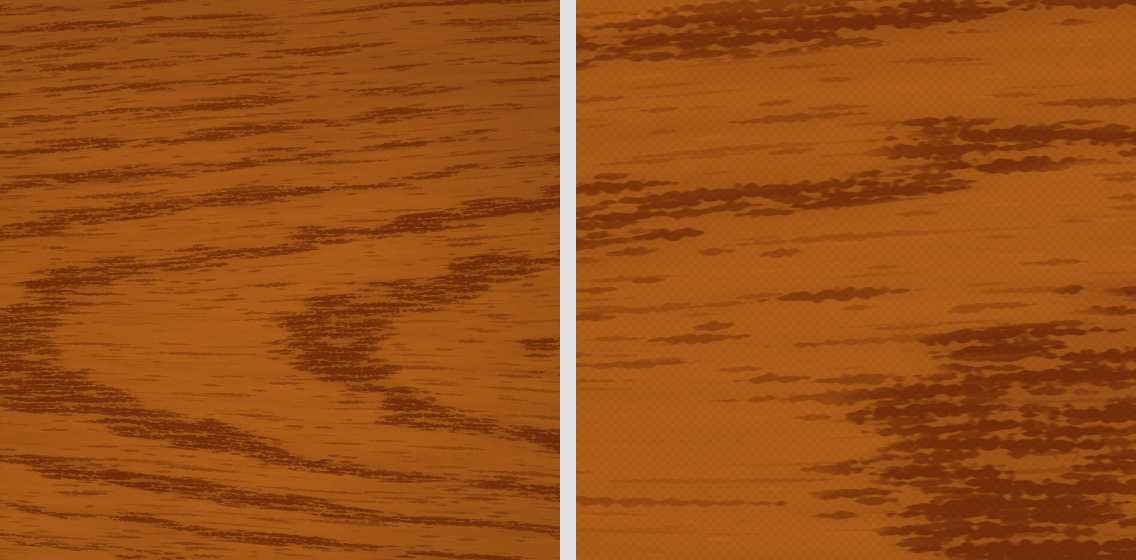
Left: the whole. Right: its middle third, enlarged.
Give the GLSL for this texture, as a Shadertoy shader.

```glsl
// Warm varnished wood: ragged dark pores gathered along nested cathedral grain.
#define AXIS_Y 0.38          // height of the cathedral axis
#define TIP_X 0.58           // tip of the innermost arch
#define ARCH_OPENING 0.07    // how fast the arches widen
#define RING_SPACING 0.040   // distance between growth rings
#define PORE_DENSITY 0.21    // pores between the rings
#define RING_DENSITY 0.62    // extra pores inside the rings
#define ROUGHNESS 1.5        // raggedness of pore edges
#define PRINT_PITCH 0.0056   // period of the fine print screen
#define LIGHT_WOOD vec3(0.665, 0.357, 0.088)
#define MID_WOOD vec3(0.575, 0.290, 0.082)
#define DARK_PORE vec3(0.430, 0.165, 0.032)

vec3 hash3(vec2 p) {
    vec3 q = fract(vec3(p.xyx) * vec3(0.1031, 0.1030, 0.0973));
    q += dot(q, q.yxz + 33.33);
    return fract((q.xxy + q.yzz) * q.zyx);
}

// Distance to the nearest scattered point, in cell units
float cellular(vec2 p) {
    vec2 id = floor(p);
    float nearest = 2.0;
    for (int j = -1; j <= 1; j++)
    for (int i = -1; i <= 1; i++) {
        vec2 cell = id + vec2(i, j);
        nearest = min(nearest, length(p - cell - hash3(cell).xy));
    }
    return nearest;
}

// Coverage of tapered dashes, one per cell, kept with the given density
float dashes(vec2 p, vec2 size, float density, float rough, float seed) {
    vec2 g = p / size + seed;
    vec2 id = floor(g);
    float soft = 0.25 + 1.5 / (iResolution.y * size.y);
    float cover = 0.0;
    for (int j = -1; j <= 1; j++)
    for (int i = -1; i <= 1; i++) {
        vec2 cell = id + vec2(i, j);
        vec3 h = hash3(cell + seed);
        vec2 d = g - cell - h.xy;
        float strength = clamp((density - h.z) * 4.0, 0.0, 1.0);
        float halfLength = mix(0.35, 0.85, fract(h.z * 37.0 + h.x));
        float thickness = 0.32 * strength + 0.02;
        float along = d.x / halfLength;
        float shape = 1.0 - along * along - abs(d.y) / thickness + rough;
        float inside = smoothstep(1.0, 0.8, abs(d.x));
        cover = max(cover, inside * strength * smoothstep(-soft, soft, shape));
    }
    return cover;
}

// Slow irregular waves, about -1 to 1
float waves(vec2 p) {
    float a = sin(p.x * 5.0 + 2.3 * sin(p.y * 7.0 + 1.0));
    float b = sin(p.y * 19.0 - p.x * 4.0 + 1.7 * sin(p.x * 9.0));
    float c = sin(p.x * 17.0 + p.y * 31.0 + 2.0 * sin(p.y * 23.0));
    return 0.45 * a + 0.35 * b + 0.2 * c;
}

// Darkness of the growth rings: parabolic arches opening to the right
float growthRings(vec2 p, float patches) {
    float h = p.y - AXIS_Y;
    float arch = h * h - ARCH_OPENING * (p.x - TIP_X);
    arch += 0.005 * waves(p) + 0.008 * (patches - 0.5);
    float ring = cos(6.2832 * arch / RING_SPACING);
    ring += 0.45 * waves(p * 1.3 + 4.0) - 0.5 * (patches - 0.5);
    float fade = mix(1.0, 0.5, smoothstep(0.22, 0.45, abs(h)));
    return fade * smoothstep(0.15, 1.15, ring);
}

void mainImage(out vec4 fragColor, in vec2 fragCoord) {
    vec2 uv = fragCoord / iResolution.y;

    // Grain coordinates fan out gently from the axis
    float h = uv.y - AXIS_Y;
    float fan = h / sqrt(h * h + 0.03);
    vec2 grain = uv - vec2(0.0, 0.065 * fan * (uv.x - 0.5));
    grain.y += 0.003 * sin(uv.x * 11.0 + uv.y * 9.0);

    // Ring bands and ragged pores
    float patches = cellular(grain / vec2(0.16, 0.025) + 9.0);
    float ring = growthRings(uv, patches);
    float rough = ROUGHNESS * (0.48 - cellular(grain / vec2(0.0085, 0.0042) + 50.0));
    float density = PORE_DENSITY + RING_DENSITY * ring + 0.07 * waves(uv * 2.0 + 7.0);
    float longPores = dashes(grain, vec2(0.120, 0.0105), density, rough, 13.0);
    float midPores = dashes(grain, vec2(0.055, 0.0085), density, rough, 71.0);
    float shortPores = dashes(grain, vec2(0.024, 0.0065), density, rough, 137.0);
    float pores = max(longPores, max(midPores, 0.8 * shortPores));

    // Wood body with soft streaks and uneven light
    float streak = cellular(grain / vec2(0.24, 0.018) + 31.0);
    float shade = 0.22 + 0.45 * ring + 0.4 * (streak - 0.45) + 0.14 * waves(uv * 0.8 + 2.0);
    shade += 0.35 * smoothstep(0.45, 1.0, uv.y) + 0.15 * smoothstep(0.55, 1.0, uv.x);
    vec3 color = mix(LIGHT_WOOD, MID_WOOD, clamp(shade, 0.0, 1.2));
    color = mix(color, DARK_PORE, pores * mix(0.66, 0.95, ring));

    // Faint print screen, fine tooth and pale scuffs
    vec2 screen = 6.2832 * uv / PRINT_PITCH;
    color *= 1.0 + 0.028 * sin(screen.x) * sin(screen.y) + 0.022 * rough;
    float scuffs = dashes(grain, vec2(0.022, 0.007), 0.09, rough, 211.0);
    color += 0.10 * scuffs * vec3(0.8, 0.6, 0.25);
    vec2 offCenter = uv - vec2(0.45, 0.42);
    color *= 1.02 - 0.13 * dot(offCenter, offCenter);

    fragColor = vec4(color, 1.0);
}
```
